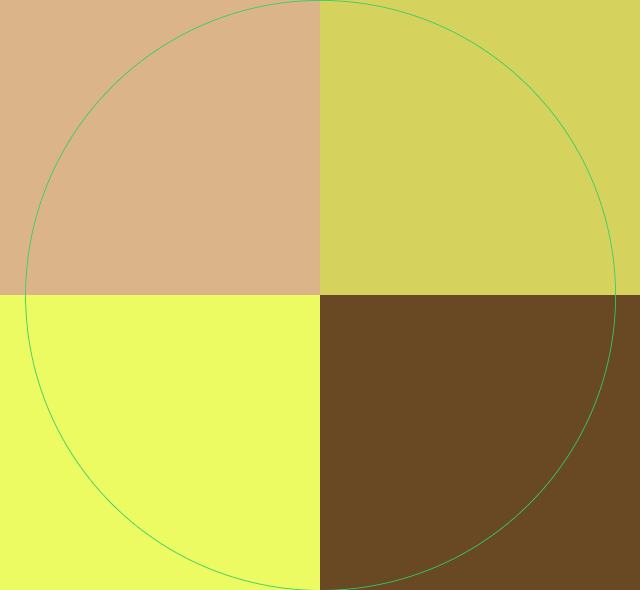
Write a WebGL 2 fragment shader that draws this background.

```glsl
#version 300 es
precision highp float;

uniform vec2 u_resolution;
out vec4 outColor;

const vec3 TAN = vec3(0.863, 0.706, 0.541);
const vec3 OLIVE = vec3(0.835, 0.824, 0.369);
const vec3 YELLOW = vec3(0.922, 0.984, 0.380);
const vec3 BROWN = vec3(0.408, 0.286, 0.137);
const vec3 RING_GREEN = vec3(0.20, 0.80, 0.40);

// Lengths are in canvas heights, measured from the canvas centre.
const vec2 RING_CENTER = vec2(0.001, -0.0007);
const float RING_RADIUS = 0.5;
const float RING_HALF_WIDTH = 0.0007;

// Antialiased coverage of the region where the signed distance is negative.
float coverage(float dist, float pixel) {
    return clamp(0.5 - dist / pixel, 0.0, 1.0);
}

void main() {
    float pixel = 1.0 / u_resolution.y;
    vec2 p = (gl_FragCoord.xy - 0.5 * u_resolution) * pixel;

    // Four flat quadrants
    float right = coverage(-p.x, pixel);
    float upper = coverage(-p.y, pixel);
    vec3 color = mix(mix(YELLOW, BROWN, right), mix(TAN, OLIVE, right), upper);

    // Hairline ring
    float ringDist = abs(length(p - RING_CENTER) - RING_RADIUS) - RING_HALF_WIDTH;
    color = mix(color, RING_GREEN, coverage(ringDist, pixel));

    outColor = vec4(color, 1.0);
}
```
